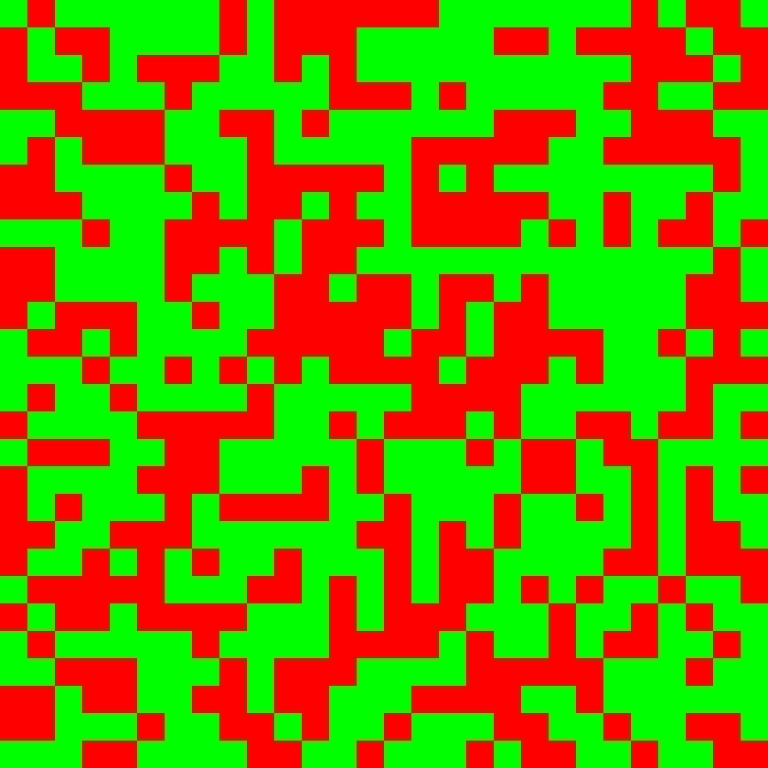
This texture is drawn by a WebGL 1 fragment shader. Its source:

```glsl
precision highp float;

uniform vec2 u_resolution;

const float CELLS = 28.0;         // cells along the canvas height
const float GREEN_SHARE = 0.545;
const float EDGE_SOFTNESS = 0.015; // all widths in cells
const float FRINGE_WIDTH = 0.1;
const float FRINGE_SOFTNESS = 0.025;
const vec3 RED = vec3(1.0, 0.0, 0.0);
const vec3 GREEN = vec3(0.0, 1.0, 0.0);
const vec3 LUMA = vec3(0.299, 0.587, 0.114);

float hash(vec2 p) {
    vec3 q = fract(p.xyx * 0.1031);
    q += dot(q, q.yzx + 33.33);
    return fract((q.x + q.y) * q.z);
}

// 1 for a green cell, 0 for a red one
float cellState(vec2 cell, vec2 lastCell) {
    return step(hash(clamp(cell, vec2(0.0), lastCell) + 17.0), GREEN_SHARE);
}

vec2 softStep(vec2 x, float centre, float softness) {
    return smoothstep(centre - softness, centre + softness, x);
}

// Blend of four neighbouring cells: x = bottom left, y = bottom right,
// z = top left, w = top right
float blendCells(vec4 states, vec2 t) {
    vec2 column = mix(states.xy, states.zw, t.y);
    return mix(column.x, column.y, t.x);
}

void main() {
    vec2 grid = gl_FragCoord.xy / u_resolution.y * CELLS - 0.5;
    vec2 lastCell = ceil(u_resolution / u_resolution.y * CELLS) - 1.0;
    vec2 cell = floor(grid);
    vec2 f = fract(grid);

    vec4 states = vec4(
        cellState(cell, lastCell),
        cellState(cell + vec2(1.0, 0.0), lastCell),
        cellState(cell + vec2(0.0, 1.0), lastCell),
        cellState(cell + vec2(1.0, 1.0), lastCell));

    // Brightness changes sharply, hue in wider steps on both sides
    vec2 sharp = softStep(f, 0.5, EDGE_SOFTNESS);
    vec2 stepped = 0.5 * sharp
        + 0.25 * softStep(f, 0.5 - FRINGE_WIDTH, FRINGE_SOFTNESS)
        + 0.25 * softStep(f, 0.5 + FRINGE_WIDTH, FRINGE_SOFTNESS);
    float brightness = blendCells(states, sharp);
    float hue = blendCells(states, stepped);

    // Keep the hue blend but restore the sharp brightness
    float lumaShift = (brightness - hue) * dot(GREEN - RED, LUMA);
    vec3 colour = mix(RED, GREEN, hue) + lumaShift;
    gl_FragColor = vec4(clamp(colour, 0.0, 1.0), 1.0);
}
```
